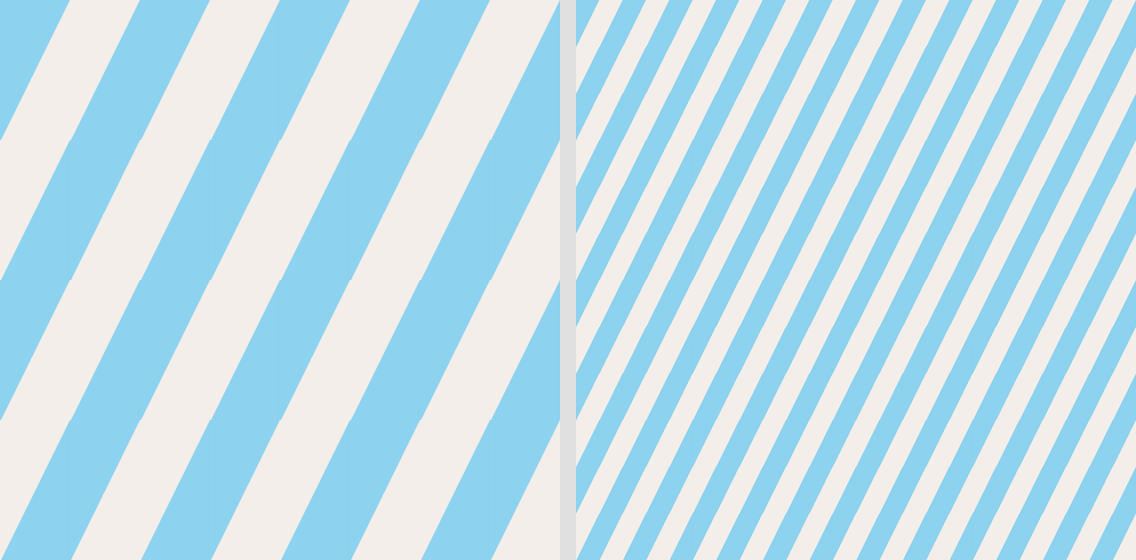
Left: one tile. Right: repeated 3 by 3.
Give the GLSL for this pattern, as a WebGL 2 fragment shader.

```glsl
#version 300 es
precision highp float;
// Seamless steep diagonal stripes in sky blue and cream, with faint panel joins.

uniform vec2 u_resolution;
out vec4 fragColor;

const vec3 CREAM = vec3(0.953, 0.932, 0.918);
const vec3 SKY = vec3(0.553, 0.823, 0.933);
const vec2 STRIPE_FREQ = vec2(4.0, -2.0); // whole repeats across and down
const vec2 PANELS = vec2(8.0, 4.0);       // whole panels across and down
const float PANEL_SLIP = 0.0018;          // sideways step where panels meet
const float JOIN_OFFSET = 0.0033;         // join sits left of the panel edge
const float JOIN_WIDTH = 0.0013;
const float JOIN_SHADE = 0.014;

// Signed distance to a half-and-half stripe; negative inside.
float stripeDistance(vec2 p, vec2 freq) {
    float phase = fract(dot(p, freq) - 0.25 + 0.5);
    return (abs(phase - 0.5) - 0.25) / length(freq);
}

// Each row of panels leans slightly, leaving a small jog at its edge.
vec2 slipPanels(vec2 p, float rows, float slip) {
    return p - vec2(slip * (1.0 - fract(p.y * rows)), 0.0);
}

// Signed distance to repeating vertical hairlines; negative inside.
float joinDistance(float x, float count, float offset, float width) {
    float cell = fract((x + offset) * count + 0.5) - 0.5;
    return abs(cell) / count - 0.5 * width;
}

// Antialiased coverage of a signed distance.
float coverage(float dist, float pixel) {
    return clamp(0.5 - dist / pixel, 0.0, 1.0);
}

void main() {
    vec2 uv = gl_FragCoord.xy / u_resolution;
    float pixel = 1.0 / min(u_resolution.x, u_resolution.y);

    // Stripes
    vec2 slipped = slipPanels(uv, PANELS.y, PANEL_SLIP);
    float stripe = coverage(stripeDistance(slipped, STRIPE_FREQ), pixel);

    // Joins, visible only on the blue
    float join = coverage(joinDistance(uv.x, PANELS.x, JOIN_OFFSET, JOIN_WIDTH), pixel);
    vec3 sky = SKY * (1.0 - JOIN_SHADE * join);

    fragColor = vec4(mix(CREAM, sky, stripe), 1.0);
}
```
